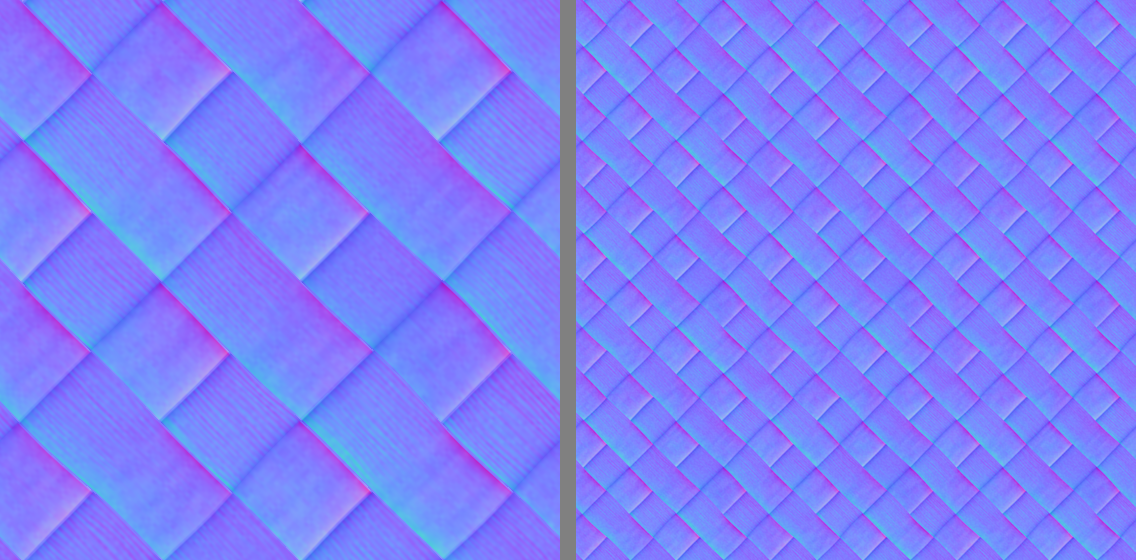
Left: one tile. Right: repeated 3 by 3.
Give the GLSL for this texture map, as a WebGL 1 fragment shader.

```glsl
precision highp float;

uniform vec2 u_resolution;

float hash(vec2 c) {
  return fract(sin(dot(c, vec2(12.9898, 78.233))) * 43758.5453);
}

// Reduces a diagonal lattice cell so that the canvas edges meet.
vec2 wrapCell(vec2 cell, vec2 freq) {
  vec2 c = cell + 0.5;
  c -= 4.0 * freq * floor(c.y / (4.0 * freq.y));
  c.x = mod(c.x, 8.0 * freq.x);
  return floor(c);
}

// Wrapping value noise in the range -1 to 1.
float noise(vec2 p, vec2 freq) {
  p *= freq;
  vec2 cell = floor(p);
  vec2 f = fract(p);
  f = f * f * (3.0 - 2.0 * f);
  float low = mix(hash(wrapCell(cell, freq)),
                  hash(wrapCell(cell + vec2(1.0, 0.0), freq)), f.x);
  float high = mix(hash(wrapCell(cell + vec2(0.0, 1.0), freq)),
                   hash(wrapCell(cell + vec2(1.0, 1.0), freq)), f.x);
  return 2.0 * mix(low, high, f.y) - 1.0;
}

// One-sided falloff from a crease, softened at the crease itself.
float crease(float distanceFromEdge, float width) {
  return exp(-distanceFromEdge / width) * smoothstep(0.0, 0.025, distanceFromEdge);
}

void main() {
  vec2 uv = gl_FragCoord.xy / u_resolution;

  // Diagonal axes: x runs down-right along the strips, y up-right across them.
  vec2 p = 4.0 * vec2(uv.x - uv.y, uv.x + uv.y) - vec2(0.16, 0.14);
  p += 0.035 * vec2(noise(p + 0.37, vec2(1.0)), noise(p + 0.71, vec2(1.0)));

  // Each strip section holds a ridged half followed by a smooth half.
  float row = floor(p.y);
  float odd = mod(row, 2.0);
  float along = mod(p.x + odd, 2.0);
  float across = fract(p.y);
  vec2 section = wrapCell(vec2(2.0 * floor((p.x + odd) * 0.5) - odd, row), vec2(1.0));
  float vary = hash(section + 3.1);
  float vary2 = hash(section + 17.7);

  float soft = mix(0.02, 0.2, odd);
  float ridged = (1.0 - smoothstep(1.0 - soft, 1.0 + soft, along))
               * smoothstep(0.0, 0.03, along);
  float smoothHalf = 1.0 - ridged;

  // Slope across the strip: rounded body, raised lower lip, tucked upper lip.
  float lipWidth = mix(mix(0.03, 0.15, odd), mix(0.07, 0.12, odd), ridged);
  float slopeAcross = 0.2 * (0.5 - across) + 0.1 * (vary - 0.5);
  slopeAcross += mix(0.3, 0.52, vary2) * crease(across, lipWidth);
  slopeAcross -= mix(0.12, mix(0.4, 0.75, vary), smoothHalf)
               * crease(1.0 - across, mix(0.03, 0.075, smoothHalf));

  // Fine ridges, uneven in depth and spacing.
  float bend = noise(p, vec2(2.0, 5.0));
  float fibre = noise(p, vec2(2.0, 32.0));
  float ridge = sin(6.28318 * (17.0 * across + 0.5 * bend));
  float depth = mix(0.25, 1.0, vary2) * (0.75 + 0.35 * noise(p, vec2(3.0, 4.0)));
  slopeAcross += ridged * depth * (0.13 * ridge + 0.1 * fibre);
  slopeAcross += 0.04 * fibre;

  // Slope along the strip: dark starts, pale ends.
  float slopeAlong = 0.05 * (vary2 - 0.5);
  slopeAlong -= mix(0.28, 0.4, vary) * crease(along, 0.08);
  slopeAlong += mix(0.32, 0.12, odd) * crease(2.0 - along, 0.12);
  slopeAlong -= (1.0 - odd) * 0.24 * exp(-abs(along - 1.0) / 0.06);

  // Broad dents, wrinkles and grain.
  float wrinkle = noise(p, vec2(10.0, 3.0));
  float grain = noise(p, vec2(22.0, 26.0));
  slopeAcross += 0.07 * noise(p, vec2(2.0)) + 0.035 * grain;
  slopeAcross += 0.05 * smoothHalf * noise(p, vec2(5.0, 9.0));
  slopeAlong += smoothHalf * 0.05 * wrinkle + 0.025 * grain;
  slopeAcross *= smoothstep(0.0, 0.02, min(across, 1.0 - across));

  // Encode the surface normal as colour.
  vec2 tilt = slopeAcross * vec2(-0.75, 1.0) + slopeAlong;
  float height = sqrt(max(0.0, 1.0 - dot(tilt, tilt)));
  gl_FragColor = vec4(0.5 + 0.5 * vec3(tilt, height), 1.0);
}
```
